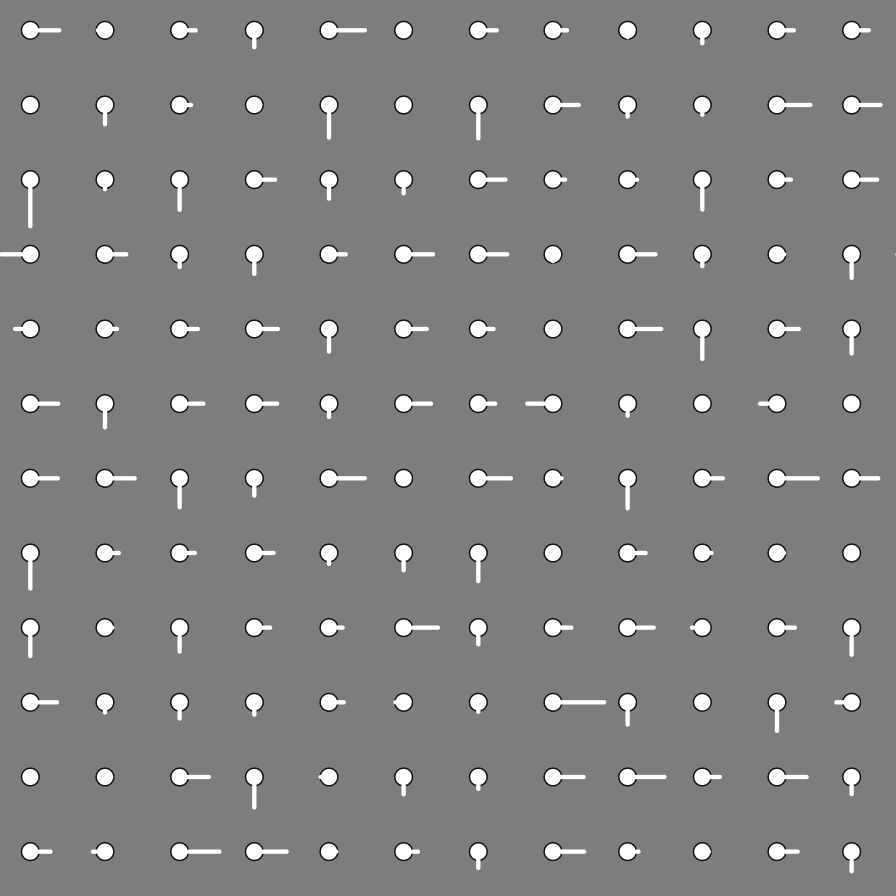
This pattern is drawn by a Shadertoy shader. Its source:

```glsl
// Grid of outlined white dots, each with a short tail pointing right, down or left.
#define CELLS 12
#define DOT_CENTER vec2(0.406, 0.594)
#define DOT_RADIUS 0.108
#define OUTLINE_WIDTH 0.02
#define TAIL_HALF_WIDTH 0.029
#define TAIL_SPREAD 0.27
#define LONG_TAIL 0.5
#define DOWN_SHARE 0.32
#define LEFT_SHARE 0.07
#define GROUND vec3(0.49)
#define INK vec3(0.07)
#define SEED 7u

// Integer hash of a cell and channel, 0 to 1; cells wrap at the canvas edge.
float cellHash(ivec2 cell, uint channel) {
    uvec2 c = uvec2((cell + CELLS) % CELLS);
    uint h = c.x * 374761393u + c.y * 668265263u + (channel + SEED) * 2246822519u;
    h = (h ^ (h >> 15)) * 2246822519u;
    h = (h ^ (h >> 13)) * 3266489917u;
    h ^= h >> 16;
    return float(h >> 8) / 16777216.0;
}

// Tail vector in cell units: mostly short, now and then very long.
vec2 tailVector(ivec2 cell) {
    float reach = TAIL_SPREAD * (cellHash(cell, 1u) + cellHash(cell, 2u));
    reach += LONG_TAIL * pow(cellHash(cell, 3u), 24.0);
    float pick = cellHash(cell, 4u);
    vec2 direction = vec2(1.0, 0.0);
    if (pick < DOWN_SHARE) direction = vec2(0.0, -1.0);
    else if (pick < DOWN_SHARE + LEFT_SHARE) direction = vec2(-1.0, 0.0);
    return direction * max(reach - TAIL_HALF_WIDTH, 0.001);
}

// Distance from p to the segment from the origin to end.
float segmentDistance(vec2 p, vec2 end) {
    return length(p - end * clamp(dot(p, end) / dot(end, end), 0.0, 1.0));
}

// Antialiased coverage of a signed distance.
float coverage(float d, float pixel) {
    return clamp(0.5 - d / pixel, 0.0, 1.0);
}

void mainImage(out vec4 fragColor, in vec2 fragCoord) {
    vec2 p = fragCoord / iResolution.xy * float(CELLS);
    float pixel = float(CELLS) / min(iResolution.x, iResolution.y);
    ivec2 home = ivec2(floor(p));

    // Nearest dot and tail, including tails that reach in from neighbours.
    float dotDist = 10.0;
    float tailDist = 10.0;
    for (int y = -1; y <= 1; y++) {
        for (int x = -1; x <= 1; x++) {
            ivec2 cell = home + ivec2(x, y);
            vec2 q = p - vec2(cell) - DOT_CENTER;
            dotDist = min(dotDist, length(q) - DOT_RADIUS);
            tailDist = min(tailDist, segmentDistance(q, tailVector(cell)) - TAIL_HALF_WIDTH);
        }
    }

    // Dark rim first, then the white dot and tail over it.
    vec3 color = mix(GROUND, INK, coverage(dotDist - OUTLINE_WIDTH, pixel));
    color = mix(color, vec3(1.0), coverage(min(dotDist, tailDist), pixel));
    fragColor = vec4(color, 1.0);
}
```
